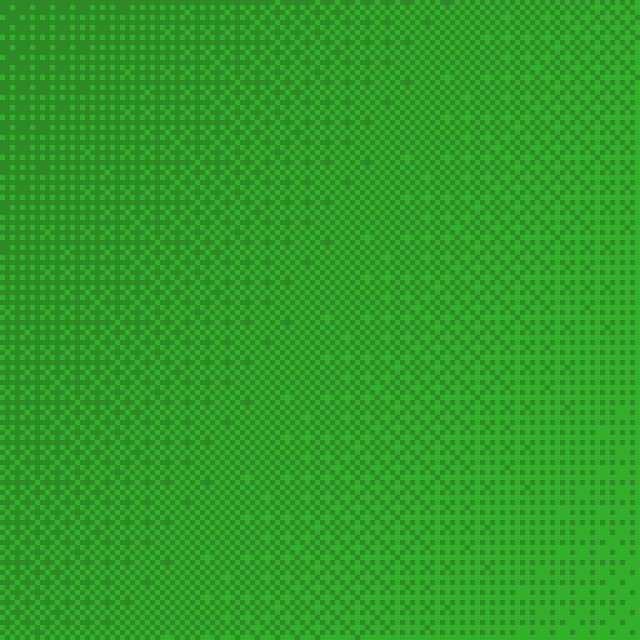
Give the GLSL for this pattern, as a WebGL 1 fragment shader.

```glsl
precision highp float;
// Two-tone green ordered dither: a slanted linear ramp, darker at the upper
// left, is quantised on a 128 x 128 grid of square cells. Each cell compares
// its ramp level with a recursive 8 x 8 Bayer threshold.

uniform vec2 u_resolution;

// Threshold of the 2 x 2 Bayer tile, in quarters
float bayer2(vec2 cell) {
  vec2 bit = mod(cell, 2.0);
  return fract(bit.x * 0.5 + bit.y * 0.75);
}

// Coarser tiles refine the threshold at each halving of the grid
float bayer8(vec2 cell) {
  return bayer2(cell)
       + bayer2(floor(cell / 2.0)) / 4.0
       + bayer2(floor(cell / 4.0)) / 16.0;
}

// 1 for a light cell, 0 for a dark one
float dither(vec2 uv) {
  const float cells = 128.0;
  vec2 cell = floor(uv * cells);
  vec2 center = (cell + 0.5) / cells;
  float level = 0.375 + 0.5 * center.x - 0.25 * center.y;
  return step(bayer8(cell), level);
}

void main() {
  // Four samples per pixel smooth the cell edges at any canvas size
  float light = 0.0;
  for (int i = 0; i < 2; i++) {
    for (int j = 0; j < 2; j++) {
      vec2 offset = vec2(float(i), float(j)) * 0.5 - 0.25;
      light += 0.25 * dither((gl_FragCoord.xy + offset) / u_resolution);
    }
  }

  vec3 darkGreen = vec3(0.18, 0.54, 0.15);
  vec3 lightGreen = vec3(0.20, 0.69, 0.16);
  gl_FragColor = vec4(mix(darkGreen, lightGreen, light), 1.0);
}
```
